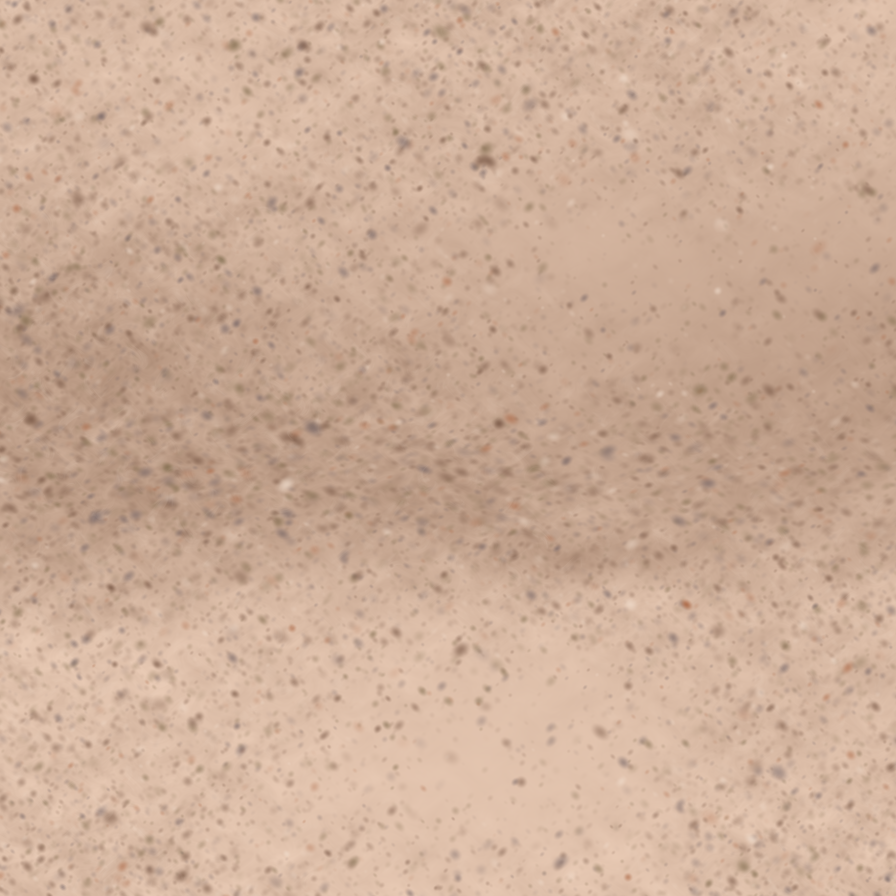
Write a three.js fragment shader that draws this texture.

```glsl
// Soft, speckled beach sand with a shaded hollow and smooth drifts.
varying vec2 vUv;

const vec3 SUNLIT_SAND = vec3(0.890, 0.770, 0.685);
const vec3 SHADED_SAND = vec3(0.690, 0.560, 0.475);
const vec3 UMBER = vec3(0.46, 0.33, 0.26);
const vec3 SLATE = vec3(0.43, 0.37, 0.38);
const vec3 OLIVE = vec3(0.50, 0.42, 0.30);
const vec3 RUST = vec3(0.66, 0.38, 0.24);
const vec3 SHELL = vec3(0.95, 0.88, 0.82);

float hash(vec2 p, float seed) {
  return fract(sin(dot(p, vec2(127.1, 311.7)) + seed * 74.7) * 43758.545);
}

vec2 hash2(vec2 p, float seed) {
  return vec2(hash(p, seed), hash(p, seed + 0.37));
}

// Soft elliptical spot, 1 at its centre.
float bell(vec2 p, vec2 centre, vec2 size) {
  vec2 q = (p - centre) / size;
  return exp(-dot(q, q));
}

// Layered, warped sines, about -1 to 1.
float ripples(vec2 p) {
  float sum = 0.0;
  float amp = 0.5;
  for (int i = 0; i < 5; i++) {
    p += 0.6 * sin(p.yx * 1.3 + float(i) * 1.7);
    sum += amp * sin(p.x + 0.4) * sin(p.y + 1.1);
    p = mat2(1.36, 1.02, -1.02, 1.36) * p + 2.3;
    amp *= 0.62;
  }
  return sum;
}

vec3 grainColour(float pick) {
  vec3 colour = mix(UMBER, SLATE, step(0.42, pick));
  colour = mix(colour, OLIVE, step(0.62, pick));
  colour = mix(colour, RUST, step(0.88, pick));
  return mix(colour, SHELL, step(0.93, pick));
}

// Scatters one jittered grain per cell over the sand.
vec3 addGrains(vec3 sand, vec2 p, float cells, float cover,
               float strength, float stretch, float seed) {
  vec2 grid = p * cells;
  vec2 home = floor(grid);
  for (int y = -1; y <= 1; y++) {
    for (int x = -1; x <= 1; x++) {
      vec2 id = home + vec2(float(x), float(y));
      vec2 d = grid - id - hash2(id, seed);
      float turn = 6.283 * hash(id, seed + 1.1);
      float squash = 0.2 * cos(2.0 * turn);
      d.x /= stretch;
      d += squash * d.yx;
      float radius = mix(0.34, 0.66, hash(id, seed + 2.3));
      float body = 1.0 - smoothstep(0.0, radius, length(d));
      float present = smoothstep(-0.08, 0.08, cover - hash(id, seed + 3.1));
      float weight = hash(id, seed + 4.7);
      float alpha = body * present * strength * mix(0.2, 1.0, weight * weight);
      sand = mix(sand, grainColour(hash(id, seed + 5.9)), alpha);
    }
  }
  return sand;
}

// Darkness of the hollow: sharp lower lip, slow fade upward.
float hollowShade(vec2 p, float drift) {
  float lip = 0.27 + 0.12 * p.x + 0.025 * sin(p.x * 9.0 + 2.4);
  float rise = p.y - lip + 0.04 * drift;
  float shade = 0.46 * smoothstep(-0.05, 0.10, rise);
  shade *= 1.0 - 0.72 * smoothstep(0.14, 0.62, rise);
  shade += 0.26 * bell(p, vec2(0.12, 0.61), vec2(0.25, 0.13));
  shade += 0.34 * bell(p, vec2(0.67, 0.375), vec2(0.16, 0.025));
  shade += 0.18 * bell(p, vec2(0.28, 0.44), vec2(0.30, 0.05));
  shade += 0.16 * bell(p, vec2(0.98, 0.58), vec2(0.28, 0.20));
  shade += 0.16 * bell(p, vec2(0.90, 0.23), vec2(0.20, 0.09));
  return shade + 0.08;
}

// Share of ground strewn with grains; wind-smoothed drifts stay bare.
float grainCover(vec2 p, float drift) {
  float cover = 0.74 + 0.30 * drift;
  cover -= 0.55 * bell(p, vec2(0.88, 0.68), vec2(0.34, 0.19));
  cover -= 0.55 * bell(p, vec2(0.55, 0.18), vec2(0.24, 0.17));
  cover += 0.22 * bell(p, vec2(0.20, 0.42), vec2(0.40, 0.16));
  return clamp(cover, 0.10, 1.0);
}

void main() {
  vec2 p = vUv;
  float drift = ripples(p * vec2(7.0, 10.0));
  float streak = ripples(p * vec2(18.0, 46.0) + 5.0);
  float clump = ripples(p * vec2(66.0, 80.0) + 9.0);
  float cover = grainCover(p, drift);
  float stretch = 1.0 + 0.6 * bell(p, vec2(0.6, 0.47), vec2(0.7, 0.07));

  // Ground tone, from broad drifts to small clumps
  float shade = hollowShade(p, drift) + 0.13 * drift;
  shade += (0.17 * streak + 0.24 * clump) * cover;
  vec3 sand = mix(SUNLIT_SAND, SHADED_SAND, clamp(shade, -0.1, 1.2));

  // Fine, medium and rare coarse grains
  sand = addGrains(sand, p, 115.0, cover, 0.28, stretch, 1.0);
  sand = addGrains(sand, p + 0.31, 72.0, cover * 0.75, 0.56, stretch, 8.0);
  sand = addGrains(sand, p + 0.17, 52.0, cover * 0.12, 0.80, 1.1, 17.0);

  // Pale dust between the grains
  float dust = smoothstep(0.1, 0.8, ripples(p * 95.0));
  sand = mix(sand, SHELL, 0.14 * dust * cover);
  gl_FragColor = vec4(sand, 1.0);
}
```
